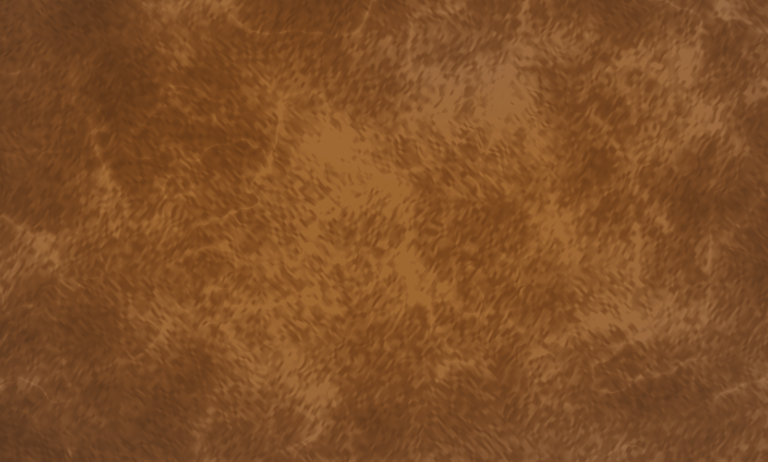
A WebGL 1 fragment shader for this texture:

```glsl
precision highp float;
// Worn brown leather: a three-tone ramp driven by layered noise for blotches,
// warped ridges for crinkles, bowed segments for long creases, and a fine
// stretched grain. Lengths are in units of the canvas height.

uniform vec2 u_resolution;

const vec3 DARK_BROWN = vec3(0.370, 0.222, 0.110);
const vec3 MID_BROWN = vec3(0.472, 0.289, 0.143);
const vec3 PALE_TAN = vec3(0.605, 0.415, 0.240);
const vec3 AMBER_TINT = vec3(1.04, 0.98, 0.80);
const vec3 DULL_TINT = vec3(0.98, 1.00, 1.12);

const float BASE_TONE = 0.49;
const float BLOTCH_STRENGTH = 0.95;
const float MOTTLE_STRENGTH = 0.60;
const float GRAIN_STRENGTH = 0.48;
const float CRINKLE_STRENGTH = 0.34;
const float CREASE_STRENGTH = 0.38;
const float EDGE_SHADE = 0.26;
const vec2 GRAIN_SCALE = vec2(150.0, 78.0);

float hash(vec2 p) {
  vec3 q = fract(p.xyx * 0.1031);
  q += dot(q, q.yzx + 33.33);
  return fract((q.x + q.y) * q.z);
}

float noise(vec2 p) {
  vec2 cell = floor(p);
  vec2 f = fract(p);
  f = f * f * f * (f * (f * 6.0 - 15.0) + 10.0);
  float low = mix(hash(cell), hash(cell + vec2(1.0, 0.0)), f.x);
  float high = mix(hash(cell + vec2(0.0, 1.0)), hash(cell + 1.0), f.x);
  return mix(low, high, f.y);
}

vec2 rotate(vec2 p, float angle) {
  float c = cos(angle);
  float s = sin(angle);
  return vec2(c * p.x - s * p.y, s * p.x + c * p.y);
}

float fbm(vec2 p) {
  float sum = 0.0;
  float weight = 0.5;
  for (int i = 0; i < 5; i++) {
    sum += weight * noise(p);
    p = rotate(p, 0.65) * 2.03 + 11.7;
    weight *= 0.5;
  }
  return sum / 0.96875;
}

// Short crinkles: contour lines of warped noise at three scales.
float crinkles(vec2 p) {
  vec2 q = p + 0.13 * (vec2(fbm(p * 5.0 + 3.1), fbm(p * 5.0 + 27.4)) - 0.5);
  float sum = 0.0;
  float scale = 4.5;
  for (int i = 0; i < 3; i++) {
    q = rotate(q, 0.9) + 5.3;
    float ridge = exp(-13.0 * abs(noise(q * scale) - 0.5));
    sum += ridge * smoothstep(0.42, 0.66, fbm(p * 3.2 + 9.0 * float(i)));
    scale *= 1.8;
  }
  return sum;
}

// Bowed segment with a sharp core, a soft halo and tapered ends.
float crease(vec2 p, vec2 a, vec2 b, float bow) {
  vec2 along = b - a;
  float h = clamp(dot(p - a, along) / dot(along, along), 0.0, 1.0);
  vec2 side = normalize(vec2(-along.y, along.x));
  float d = length(p - a - along * h - side * bow * 4.0 * h * (1.0 - h));
  float taper = smoothstep(0.0, 0.15, h) * smoothstep(1.0, 0.8, h);
  return taper * (0.75 * exp(-d / 0.006) + 0.45 * exp(-d / 0.026));
}

float longCreases(vec2 p) {
  vec2 wobble = vec2(noise(p * 7.0), noise(p * 7.0 + 31.0)) - 0.5;
  vec2 fuzz = vec2(noise(p * 55.0), noise(p * 55.0 + 13.0)) - 0.5;
  vec2 q = p + 0.035 * wobble + 0.010 * fuzz;
  float sum = 0.0;
  for (int i = 0; i < 3; i++) {
    float k = float(i);
    vec2 top = vec2(1.13 + 0.25 * k - 0.02 * k * k, 0.87);
    sum += crease(q, top, vec2(1.22 + 0.14 * k, 0.40 - 0.16 * k), 0.015) * (1.0 - 0.25 * k);
    vec2 left = vec2(1.13 + 0.16 * k, 0.27 - 0.085 * k);
    sum += crease(q, left, left + vec2(0.36, 0.02 + 0.09 * k), -0.035) * 0.85;
  }
  return sum * (0.45 + 0.85 * noise(p * 16.0 + 4.0));
}

// Fine grain: two slanted directions that trade places across the hide.
float grain(vec2 p) {
  vec2 q = p + 0.009 * (vec2(noise(p * 38.0), noise(p * 38.0 + 19.0)) - 0.5);
  float leaning = noise(rotate(q, 0.55) * GRAIN_SCALE);
  float rising = noise(rotate(q, -0.75) * GRAIN_SCALE + 41.0);
  float direction = smoothstep(0.38, 0.62, noise(p * 6.0 + 8.0));
  return mix(leaning, rising, direction) - 0.5;
}

void main() {
  vec2 p = gl_FragCoord.xy / u_resolution.y;
  vec2 uv = gl_FragCoord.xy / u_resolution;

  // Broad shading: glowing middle, dull rim, worn band and pale patch.
  float edge = smoothstep(0.25, 0.85, length((uv - vec2(0.47, 0.60)) * vec2(1.25, 1.1)));
  float band = exp(-pow((p.x - 0.36 + 0.08 * (noise(p * 5.0) - 0.5)) / 0.07, 2.0));
  band *= smoothstep(0.28, 0.55, p.y);
  float palePatch = exp(-6.0 * dot(uv - vec2(0.60, 0.88), uv - vec2(0.60, 0.88)) / 0.15);

  float worn = fbm(p * 2.4 + 6.2);
  float tone = BASE_TONE - EDGE_SHADE * edge + 0.13 * band + 0.14 * palePatch;
  tone += BLOTCH_STRENGTH * (worn - 0.5);
  tone += MOTTLE_STRENGTH * (fbm(p * 8.0 + 2.5) - 0.5);
  tone += CRINKLE_STRENGTH * crinkles(p) + CREASE_STRENGTH * longCreases(p);
  tone += GRAIN_STRENGTH * grain(p) * (0.65 + 0.7 * clamp(tone, 0.0, 1.0));
  tone = clamp(tone, 0.0, 1.0);

  vec3 color = mix(DARK_BROWN, MID_BROWN, min(tone * 2.0, 1.0));
  color = mix(color, PALE_TAN, max(tone * 2.0 - 1.0, 0.0));
  float amber = (1.0 - edge) * (1.0 - 0.7 * palePatch);
  color *= mix(DULL_TINT, AMBER_TINT, amber);
  gl_FragColor = vec4(color, 1.0);
}
```
